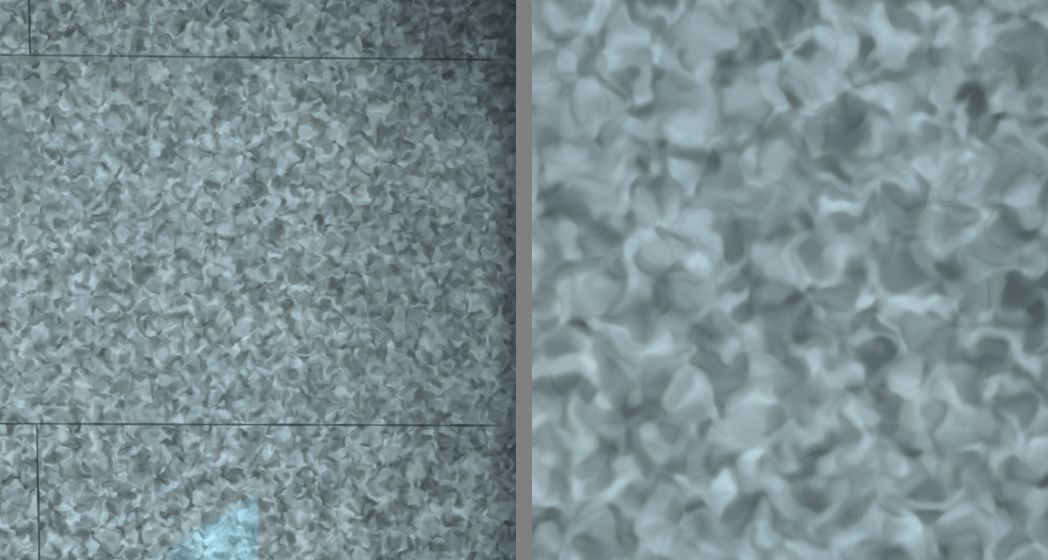
Left, the full canvas; right, a detail of the centre.
Reproduce this texture procedurally as a Shadertoy shader.

```glsl
#define SLAB_SIZE vec2(1.90, 0.6585)
#define SLAB_ORIGIN vec2(0.0703, 0.2435)
#define JOINT_WIDTH 0.0036
#define GRAIN_SCALE 92.0
#define GRAIN_CONTRAST 1.42
#define GRAIN_WARP 0.80
#define STONE_TONE 0.645
#define STONE_DARK vec3(0.30, 0.348, 0.352)
#define STONE_LIGHT vec3(0.64, 0.735, 0.765)
#define JOINT_COLOR vec3(0.19, 0.24, 0.24)
#define GLINT_COLOR vec3(0.04, 0.13, 0.17)

float hash(vec2 p) {
    vec3 q = fract(p.xyx * vec3(0.1031, 0.1030, 0.0973));
    q += dot(q, q.yzx + 33.33);
    return fract((q.x + q.y) * q.z);
}

float valueNoise(vec2 p) {
    vec2 cell = floor(p), f = fract(p);
    f = f * f * (3.0 - 2.0 * f);
    return mix(mix(hash(cell), hash(cell + vec2(1, 0)), f.x),
               mix(hash(cell + vec2(0, 1)), hash(cell + vec2(1, 1)), f.x), f.y);
}

vec2 noisePair(vec2 p) {
    return vec2(valueNoise(p), valueNoise(p + vec2(37.2, 71.8))) - 0.5;
}

// Soft Voronoi chips, each with its own tone
float mineralChips(vec2 p) {
    vec2 cell = floor(p);
    float tone = 0.0, total = 0.0;
    for (int y = -1; y <= 1; y++)
    for (int x = -1; x <= 1; x++) {
        vec2 id = cell + vec2(x, y);
        vec2 site = id + vec2(hash(id + 5.3), hash(id + 19.7));
        float weight = exp(-6.5 * distance(p, site));
        tone += weight * hash(id + 43.1);
        total += weight;
    }
    return tone / total;
}

// Centred grain: warped chips, fine flecks and faint clouding
float graniteGrain(vec2 p) {
    vec2 q = p * GRAIN_SCALE;
    q += GRAIN_WARP * (1.6 * noisePair(q * 0.6) + 0.6 * noisePair(q * 1.4));
    float grain = 0.50 * (mineralChips(q) - 0.5);
    grain += 0.22 * (valueNoise(q * 0.55 + 11.0) - 0.5);
    grain += 0.28 * (valueNoise(q * 1.35 + 47.0) - 0.5);
    grain += 0.07 * (valueNoise(p * 24.0) - 0.5);
    // Soft dark curls along a noise contour
    float curl = abs(valueNoise(q * 0.8 + 83.0) - 0.5);
    return grain - 0.05 * (1.0 - smoothstep(0.0, 0.16, curl));
}

float jointLine(float dist, float pixel) {
    float soft = max(pixel, 0.0015);
    return 1.0 - smoothstep(0.5 * JOINT_WIDTH - soft, 0.5 * JOINT_WIDTH + soft, dist);
}

void mainImage(out vec4 fragColor, in vec2 fragCoord) {
    float pixel = 1.0 / iResolution.y;
    vec2 uv = fragCoord * pixel;
    float across = fragCoord.x / iResolution.x;

    // Slightly skewed running bond
    vec2 wall = uv + vec2(0.0185 * uv.y, uv.x * (0.0018 + 0.009 * uv.y));
    vec2 slab = (wall - SLAB_ORIGIN) / SLAB_SIZE;
    float course = floor(slab.y);
    slab.x += 0.5 * mod(course + 1.0, 2.0);
    vec2 id = floor(slab);
    vec2 edge = (0.5 - abs(fract(slab) - 0.5)) * SLAB_SIZE;

    // Stone, with a different cut for each slab
    float seed = hash(id + 7.0);
    float grain = graniteGrain(uv + 3.0 + floor(seed * 9.0) * vec2(1.7, 2.3));
    float tone = STONE_TONE + GRAIN_CONTRAST * grain * mix(1.0, 1.12, mod(course, 2.0));
    vec3 color = mix(STONE_DARK, STONE_LIGHT, clamp(tone, -0.3, 1.4));
    color *= mix(vec3(1.0), vec3(1.02, 1.0, 0.985), valueNoise(uv * 7.0 + 21.0));

    // Dull smear near the left edge
    vec2 smear = (uv - vec2(0.015, 0.73)) / vec2(0.035, 0.065);
    color = mix(color, vec3(0.46, 0.54, 0.57), 0.6 * exp(-dot(smear, smear)));

    // Joints, worn unevenly and fading into the shaded side
    float wobble = 0.0014 * (valueNoise(uv * 45.0) - 0.5);
    float fade = 1.0 - smoothstep(0.94, 0.99, across);
    float bed = jointLine(abs(edge.y + wobble), pixel) * fade;
    bed *= mix(1.0, 0.78, step(0.6, uv.y));
    float head = jointLine(abs(edge.x + wobble), pixel);
    float wear = mix(0.65, 1.0, valueNoise(uv * 28.0 + 9.0));
    color = mix(color, JOINT_COLOR, 0.85 * wear * max(bed, head));

    // Reflected wedge of cool light
    float slope = 0.60 * (uv.x - 0.26) - uv.y;
    float wedge = smoothstep(-0.012, 0.018, slope);
    wedge *= 1.0 - smoothstep(0.457, 0.464, uv.x);
    wedge *= smoothstep(0.24, 0.36, uv.x);
    color += GLINT_COLOR * wedge;

    // Falloff toward the right side and the top
    float shade = 1.0 - 0.18 * smoothstep(0.45, 0.95, across);
    shade *= 1.0 - 0.32 * smoothstep(0.93, 1.0, across);
    shade *= 1.0 - 0.12 * smoothstep(0.72, 1.0, uv.y);
    shade *= 1.0 - 0.22 * smoothstep(0.55, 1.0, across) * smoothstep(0.65, 1.0, uv.y);
    fragColor = vec4(clamp(color * shade, 0.0, 1.0), 1.0);
}
```
